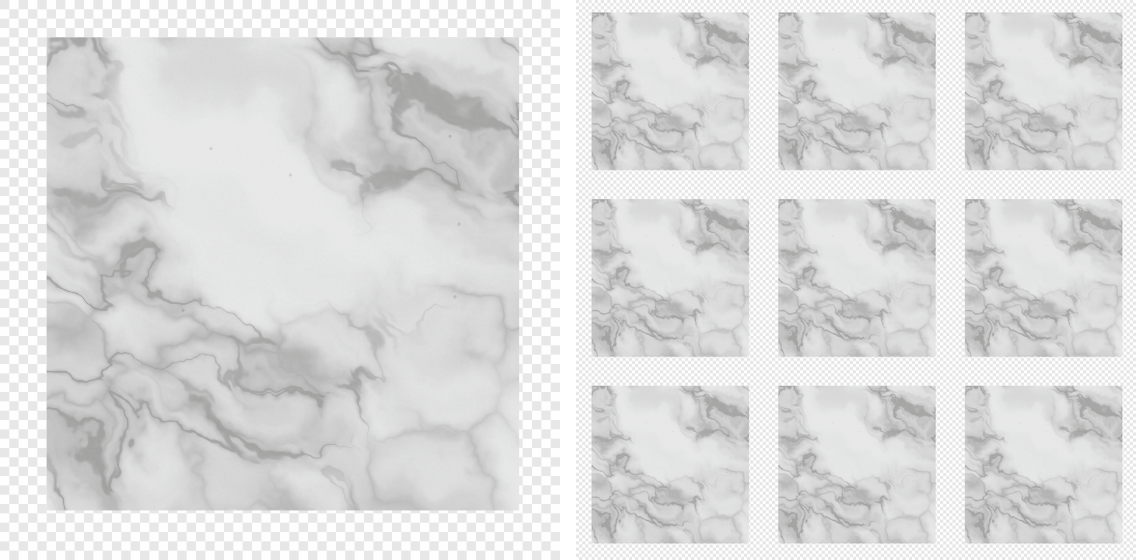
Left, the tile; right, the same tile 3 across and 3 down.
Reproduce this texture procedurally as a WebGL 2 fragment shader.

```glsl
#version 300 es
precision highp float;
precision highp int;
// A polished marble slab lying on a pale checkerboard. Long veins follow the
// zero line of sheared wrapping noise; pale oval pockets come from stretched
// cells; both fade out around a calm area. All lattices wrap at the canvas.

#define CHECKS 60.0            // checker cells per side, even
#define SLAB_MIN vec2(0.0833, 0.0885)
#define SLAB_MAX vec2(0.927, 0.9333)
#define LIGHT_STONE vec3(0.905, 0.908, 0.907)
#define DARK_STONE vec3(0.605, 0.607, 0.602)
#define GRAIN_DIR vec2(0.79, -0.61)
#define WARP 0.10
#define VEIN_FREQ 3.0
#define POCKET_FREQ 6.0
#define VEIN_DEPTH 0.62
#define POCKET_DEPTH 0.60
#define CLOUD_DEPTH 0.20

uniform vec2 u_resolution;
out vec4 fragColor;

// Integer hash of a lattice cell that repeats after `period` cells.
vec2 hash2(vec2 cell, float period, uint seed) {
    uvec2 v = uvec2(mod(cell + 0.5, period)) + uvec2(seed * 97u, seed * 57u);
    v = v * 1664525u + 1013904223u;
    v.x += v.y * 1664525u;
    v.y += v.x * 1664525u;
    v ^= v >> 16u;
    v.x += v.y * 1664525u;
    v.y += v.x * 1664525u;
    v ^= v >> 16u;
    return vec2(v & 0xffffu) / 65535.0;
}

float corner(vec2 cell, vec2 offset, vec2 f, float period, uint seed) {
    return dot(hash2(cell + offset, period, seed) * 2.0 - 1.0, f - offset);
}

// Wrapping gradient noise, roughly -0.8 to 0.8.
float noise(vec2 p, float freq, uint seed) {
    p *= freq;
    vec2 c = floor(p), f = p - c;
    vec2 w = f * f * f * (f * (f * 6.0 - 15.0) + 10.0);
    float low = mix(corner(c, vec2(0, 0), f, freq, seed),
                    corner(c, vec2(1, 0), f, freq, seed), w.x);
    float high = mix(corner(c, vec2(0, 1), f, freq, seed),
                     corner(c, vec2(1, 1), f, freq, seed), w.x);
    return 1.3 * mix(low, high, w.y);
}

float fbm(vec2 p, float freq, uint seed) {
    float sum = 0.0, amp = 1.0;
    for (uint i = 0u; i < 5u; i++) {
        sum += amp * noise(p, freq, seed + i);
        amp *= 0.46;
        freq *= 2.0;
    }
    return sum;
}

// Coordinates along and across the grain of the stone.
vec2 alongGrain(vec2 d) {
    return vec2(dot(d, GRAIN_DIR), dot(d, vec2(-GRAIN_DIR.y, GRAIN_DIR.x)));
}

// Gap between the two nearest cell centres: zero on the seams of pockets.
float pocketGap(vec2 p, float freq, uint seed) {
    p *= freq;
    vec2 c = floor(p);
    float nearest = 9.0, second = 9.0;
    for (int j = -2; j <= 2; j++)
        for (int i = -2; i <= 2; i++) {
            vec2 cell = c + vec2(i, j);
            vec2 d = alongGrain(cell + hash2(cell, freq, seed) - p);
            float r = length(d * vec2(0.76, 1.3));
            second = min(second, max(nearest, r));
            nearest = min(nearest, r);
        }
    return second - nearest;
}

vec3 marble(vec2 uv) {
    vec2 p = uv + WARP * vec2(fbm(uv, 5.0, 11u), fbm(uv, 5.0, 23u));
    vec2 sheared = vec2(p.x + p.y, p.y);

    // Where veins may show: patchy, and absent in the calm area
    vec2 calm = alongGrain(p - vec2(0.47, 0.63)) / vec2(0.30, 0.14);
    float open = smoothstep(0.6, 1.4, length(calm));
    float veinShow = open * smoothstep(-0.40, 0.25, noise(p, 3.0, 31u));
    float pocketShow = open * smoothstep(-0.35, 0.35, noise(p, 4.0, 37u));

    // Soft halos, then ragged dark cores
    float vein = abs(fbm(sheared, VEIN_FREQ, 41u));
    float gap = pocketGap(p, POCKET_FREQ, 53u);
    float veinHalo = exp(-vein / 0.10) * veinShow;
    float pocketHalo = exp(-gap / 0.17) * pocketShow;
    float cloud = smoothstep(-0.35, 0.55, fbm(sheared, 4.0, 61u)) * mix(0.35, 1.0, open);
    float width = 0.045 * max(0.0, 0.6 + 1.6 * noise(uv, 9.0, 71u));
    float core = (1.0 - smoothstep(0.4 * width, width + 0.012, vein)) * veinShow;

    float shade = 1.0 - (1.0 - VEIN_DEPTH * veinHalo)
        * (1.0 - POCKET_DEPTH * pocketHalo) * (1.0 - CLOUD_DEPTH * cloud);
    shade = mix(shade, 1.0, 0.6 * core);

    // Rare specks and a faint stipple
    vec2 speckCell = floor(uv * 14.0);
    vec2 speck = hash2(speckCell, 14.0, 83u);
    float speckDist = length(fract(uv * 14.0) - 0.2 - 0.6 * speck);
    float hasSpeck = step(0.95, hash2(speckCell, 14.0, 89u).x);
    shade += 0.3 * hasSpeck * (1.0 - smoothstep(0.02, 0.06, speckDist));
    shade += 0.03 * noise(uv, 180.0, 97u);
    return mix(LIGHT_STONE, DARK_STONE, clamp(shade, 0.0, 1.0));
}

vec3 checkerboard(vec2 uv, float pixel) {
    vec2 wave = abs(mod(uv * CHECKS + 0.5, 2.0) - 1.0) - 0.5;
    wave = clamp(wave / (pixel * CHECKS), -0.5, 0.5);
    return mix(vec3(0.905), vec3(0.995), 0.5 + 2.0 * wave.x * wave.y);
}

void main() {
    vec2 uv = gl_FragCoord.xy / u_resolution;
    float pixel = 1.0 / min(u_resolution.x, u_resolution.y);
    vec2 inset = min(uv - SLAB_MIN, SLAB_MAX - uv);
    float slab = clamp(min(inset.x, inset.y) / pixel + 0.5, 0.0, 1.0);
    fragColor = vec4(mix(checkerboard(uv, pixel), marble(uv), slab), 1.0);
}
```
